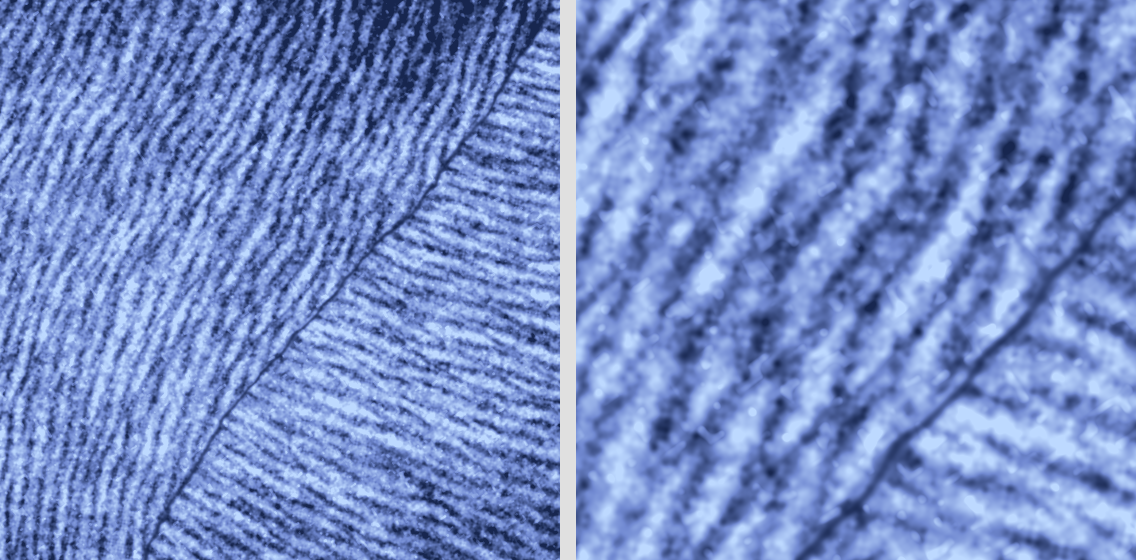
Left: the whole. Right: its middle third, enlarged.
A WebGL 1 fragment shader for this texture:

```glsl
precision highp float;
// Wound ball of blue yarn: two layers of twisted strands meeting at a diagonal seam.

uniform vec2 u_resolution;

const vec3 DEEP = vec3(0.09, 0.15, 0.31);
const vec3 BLUE = vec3(0.44, 0.535, 0.82);
const vec3 PALE = vec3(0.74, 0.85, 1.0);

const float PI = 3.14159265;
const float UPPER_ANGLE = 0.883;   // strand direction left of the seam
const float LOWER_ANGLE = -0.64;   // strand direction right of the seam
const float UPPER_WIDTH = 0.049;   // strand widths
const float LOWER_WIDTH = 0.046;
const float PLY_TWIST = 0.32;      // angle of the plies against their strand
const float PLY_WIDTH = 0.031;
const float SEAM_OFFSET = 0.1605;
const float SEAM_WIDTH = 0.004;
const float FAN = -0.35;           // spread of the lower strands
const float WOBBLE = 0.012;
const float BASE = 0.235;          // tone of the gaps between plies
const float RELIEF = 0.56;         // contrast of the plies
const float FUZZ = 0.95;           // contrast of the fibres
const float GLINT = 0.22;

float hash(vec2 p) {
  return fract(sin(dot(p, vec2(127.1, 311.7))) * 43758.5453);
}

float noise(vec2 p) {
  vec2 cell = floor(p);
  vec2 f = fract(p);
  f = f * f * (3.0 - 2.0 * f);
  float low = mix(hash(cell), hash(cell + vec2(1.0, 0.0)), f.x);
  float high = mix(hash(cell + vec2(0.0, 1.0)), hash(cell + 1.0), f.x);
  return mix(low, high, f.y);
}

// x runs along the given direction, y to the right of it
vec2 alongAcross(vec2 p, float angle) {
  float c = cos(angle);
  float s = sin(angle);
  return vec2(c * p.x + s * p.y, s * p.x - c * p.y);
}

// Height of parallel strands, each made of slanted plies
float yarn(vec2 q, float width, float seed) {
  float row = q.y / width + 0.35 * (noise(q * vec2(6.0, 12.0) + seed) - 0.5) * smoothstep(0.0, 0.05, abs(q.y));
  float strand = floor(row);
  float rim = 0.5 - abs(fract(row) - 0.5);

  float phase = dot(q, vec2(sin(PLY_TWIST), cos(PLY_TWIST))) / PLY_WIDTH;
  phase += 7.0 * hash(vec2(strand, seed));
  phase += 0.60 * noise(q * 13.0 + seed) + 0.16 * noise(q * 130.0);
  float strength = mix(0.68, 1.22, hash(vec2(floor(phase), strand + seed)));
  float ply = pow(abs(sin(PI * phase)), 1.6) * strength;

  float gap = 0.9 * smoothstep(0.15, 0.95, noise(q * vec2(7.0, 20.0) + seed));
  return mix(gap, ply, smoothstep(0.0, 0.2, rim));
}

float blob(vec2 p, vec2 center, vec2 size) {
  vec2 d = (p - center) / size;
  return exp(-dot(d, d));
}

// Broad light and shade over the ball
float lighting(vec2 p, float lower) {
  float light = 0.09 * blob(p, vec2(0.25, 0.42), vec2(0.45, 0.35));
  light += 0.06 * lower;
  light -= 0.32 * blob(p, vec2(0.76, 1.0), vec2(0.26, 0.20)) * (1.0 - lower);
  light -= 0.13 * smoothstep(0.72, 1.0, p.y) * (1.0 - lower);
  light -= 0.12 * smoothstep(0.22, 0.0, p.y);
  light -= 0.14 * blob(p, vec2(1.0, 0.08), vec2(0.25, 0.25));
  light += 0.14 * (noise(p * 7.0) - 0.5);
  return light + 0.20 * (noise(p * 18.0 + 5.0) - 0.5);
}

// Fine fibres and glints
float fuzz(vec2 p) {
  vec2 r = alongAcross(p, 0.6);
  float fibre = 0.30 * noise(r * 80.0) + 0.42 * noise(p * 145.0 + 9.0);
  fibre += 0.28 * noise(r * 250.0 + 31.0);
  float glint = smoothstep(0.72, 0.95, noise(r * 130.0 + 57.0));
  return FUZZ * (fibre - 0.5) + GLINT * glint;
}

void main() {
  vec2 uv = gl_FragCoord.xy / u_resolution;
  vec2 p = uv + WOBBLE * (vec2(noise(uv * 8.0), noise(uv * 8.0 + 40.0)) - 0.5);

  // Upper strands follow the curve of the seam
  vec2 upper = alongAcross(p, UPPER_ANGLE);
  float u = upper.x - 0.78;
  upper.y -= SEAM_OFFSET + 0.055 * u - 0.3 * u * u * u;
  float seam = upper.y + 0.009 * (noise(p * 40.0) - 0.5);

  // Lower strands fan out to the right
  vec2 lower = alongAcross(p - vec2(0.7, 0.35), LOWER_ANGLE);
  lower.y *= 1.0 + FAN * lower.x;

  float side = smoothstep(-0.002, 0.002, seam);
  float height = mix(yarn(upper, UPPER_WIDTH, 3.0), yarn(lower, LOWER_WIDTH, 17.0), side);

  float tone = BASE + RELIEF * height + lighting(uv, side) + fuzz(uv);

  // Crease and the shadow cast on the lower layer
  float crease = seam / SEAM_WIDTH;
  tone -= 0.16 * side * exp(-max(seam, 0.0) / 0.016);
  tone *= 1.0 - 0.7 * exp(-crease * crease);
  tone = 2.0 * clamp(tone, 0.0, 1.0);

  vec3 color = mix(DEEP, BLUE, min(tone, 1.0));
  color = mix(color, PALE, max(tone - 1.0, 0.0));
  gl_FragColor = vec4(color, 1.0);
}
```
